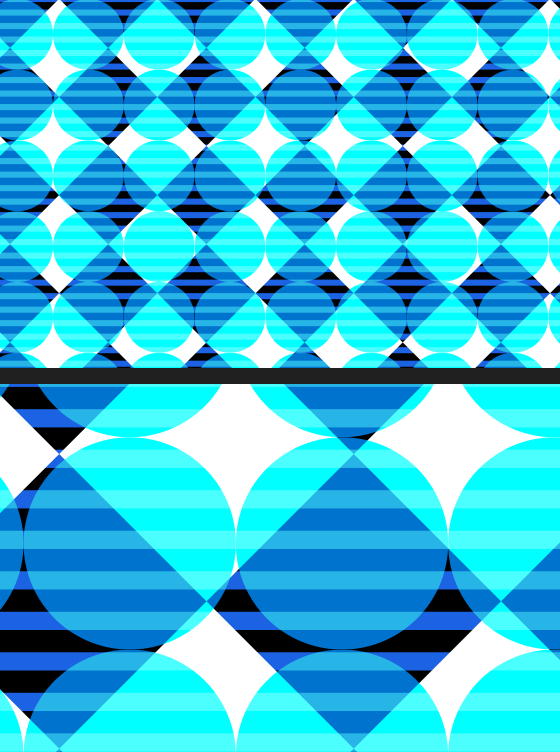
Top: the whole. Bottom: its middle third, enlarged.
Reproduce this pattern procedurally as a WebGL 1 fragment shader.

```glsl
precision highp float;

uniform vec2 u_resolution;

// Lengths are fractions of the canvas height.
#define DISC_PITCH 0.1923
#define DIAMOND_PITCH 0.2668
#define STRIPE_PITCH 0.0367
#define STRIPE_FILL 0.45
#define WHITE vec3(1.0)
#define CYAN vec3(0.0, 1.0, 1.0)
#define PALE_CYAN vec3(0.3, 1.0, 1.0)
#define BLACK vec3(0.0)
#define BLUE vec3(0.11, 0.39, 0.89)
#define AZURE vec3(0.0, 0.45, 0.81)
#define SKY vec3(0.15, 0.71, 0.9)

const vec2 DISC_CORNER = vec2(0.1440, -0.0030);
const vec2 DIAMOND_TIP = vec2(0.1607, -0.0034);
const float STRIPE_CENTER = 0.0341;

// Coverage of the region where the signed distance is positive.
float coverage(float dist, float pixel) {
  return clamp(0.5 + dist / pixel, 0.0, 1.0);
}

// Triangle wave: positive on (0, 1), negative on (1, 2).
vec2 alternate(vec2 t) {
  return 0.5 - abs(mod(t + 0.5, 2.0) - 1.0);
}

float discs(vec2 p, float pixel) {
  vec2 cell = fract((p - DISC_CORNER) / DISC_PITCH) - 0.5;
  return coverage((0.5 - length(cell)) * DISC_PITCH, pixel);
}

// Checkerboard turned by 45 degrees.
float diamonds(vec2 p, float pixel) {
  vec2 q = p - DIAMOND_TIP;
  vec2 diagonal = vec2(q.x + q.y, q.y - q.x) / DIAMOND_PITCH;
  vec2 dist = alternate(diagonal) * DIAMOND_PITCH * 0.70711;
  vec2 side = 2.0 * vec2(coverage(dist.x, pixel), coverage(dist.y, pixel)) - 1.0;
  return 0.5 + 0.5 * side.x * side.y;
}

float stripes(float y, float pixel) {
  float offset = abs(fract((y - STRIPE_CENTER) / STRIPE_PITCH + 0.5) - 0.5);
  return coverage((0.5 * STRIPE_FILL - offset) * STRIPE_PITCH, pixel);
}

void main() {
  // Measure downward from the top left corner.
  vec2 p = vec2(gl_FragCoord.x, u_resolution.y - gl_FragCoord.y) / u_resolution.y;
  float pixel = 1.0 / u_resolution.y;

  float disc = discs(p, pixel);
  float light = diamonds(p, pixel);
  float stripe = stripes(p.y, pixel);

  // Stripes tint every layer except the open white.
  vec3 darkSide = mix(mix(BLACK, BLUE, stripe), mix(AZURE, SKY, stripe), disc);
  vec3 lightSide = mix(WHITE, mix(CYAN, PALE_CYAN, stripe), disc);

  gl_FragColor = vec4(mix(darkSide, lightSide, light), 1.0);
}
```
